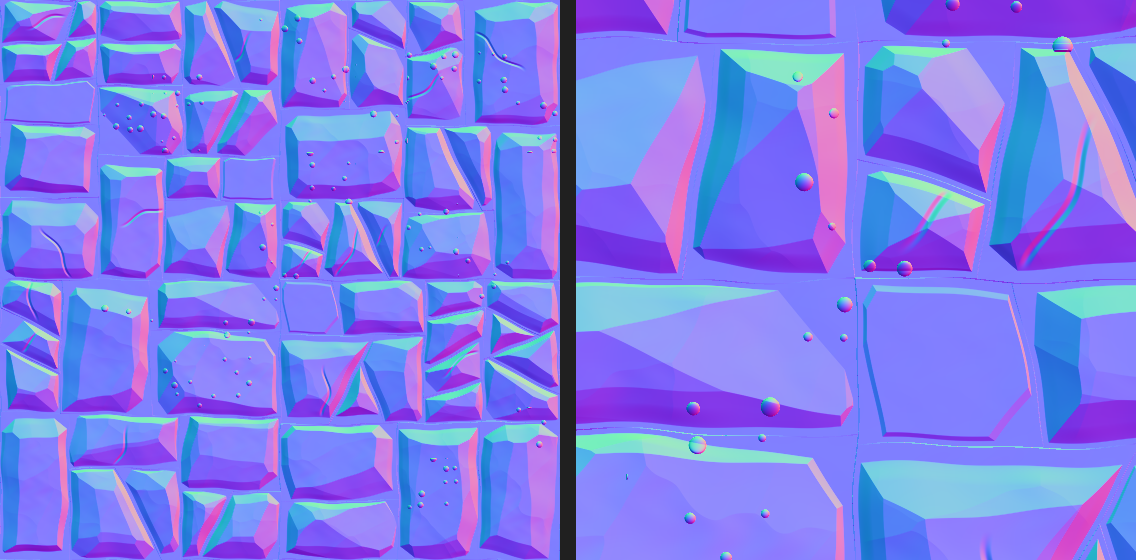
Left, the full canvas; right, a detail of the centre.
A WebGL 1 fragment shader for this texture map:

```glsl
precision highp float;
uniform vec2 u_resolution;

const float BLOCK = 0.5;            // side of one block of masonry
const float GAP = 0.0035;           // half width of the joints
const float STONE_HEIGHT = 0.021;
const float EDGE_WOBBLE = 0.0016;
const float UNDULATION = 0.0007;
const float HAMMERING = 0.0035;
const float CRACK_DEPTH = 0.0035;
const float PEBBLE_GRID = 46.0;
const vec3 EDGE_SLOPE = vec3(0.3, 0.5, 1.3); // right bias, top bias, base

float hash(float n) { return fract(sin(n * 12.989) * 43758.5); }
float hash(vec2 p) { return fract(sin(dot(p, vec2(127.1, 311.7))) * 43758.5); }
vec2 hash2(vec2 p) { return vec2(hash(p), hash(p + 17.3)); }

float layeredSines(vec2 p) {
  float sum = 0.0, amp = 1.0;
  for (int i = 0; i < 5; i++) {
    p = mat2(0.8, 0.6, -0.6, 0.8) * p * 1.7 + 3.1;
    sum += amp * sin(p.x + 1.3 * sin(p.y));
    amp *= 0.55;
  }
  return sum;
}

// Squared distance to the nearest cell point: shallow dishes with creases
float cellular(vec2 p) {
  vec2 cell = floor(p), f = p - cell;
  float nearest = 4.0;
  for (int y = -1; y <= 1; y++)
    for (int x = -1; x <= 1; x++) {
      vec2 o = vec2(float(x), float(y));
      vec2 d = o + hash2(cell + o) - f;
      nearest = min(nearest, dot(d, d));
    }
  return nearest;
}

// Steep edge followed by a gentler shoulder
float bevel(float d, vec2 facing, float seed) {
  float slope = dot(EDGE_SLOPE, vec3(facing, 1.0));
  float shoulder = 0.008 + 0.018 * hash(seed + 4.7);
  return slope * min(d, shoulder / slope + 0.35 * (d - shoulder / slope));
}

float pebbles(vec2 p) {
  vec2 g = p * PEBBLE_GRID, cell = floor(g);
  float cluster = step(hash(floor(p * 11.0) + 5.0), 0.22);
  float present = cluster * step(hash(cell + 9.0), 0.3);
  float radius = mix(0.08, 0.27, hash(cell + 2.0));
  vec2 d = g - cell - mix(vec2(0.3), vec2(0.7), hash2(cell));
  return present * sqrt(max(radius * radius - dot(d, d), 0.0)) / PEBBLE_GRID;
}

float wallHeight(vec2 uv) {
  vec2 p = uv + EDGE_WOBBLE * (sin(uv.yx * 37.0 + vec2(1.0, 4.0))
         + 0.5 * sin(uv.yx * 83.0 + uv * 29.0));
  vec2 block = floor(p / BLOCK);
  vec2 lo = block * BLOCK, hi = lo + BLOCK;
  vec2 fromMiddle = p - lo - 0.5 * BLOCK;
  float seed = hash(block + 3.0) * 50.0;
  float h = 1.0;

  // Split the block into convex stones, with slanted cuts for small ones
  for (int level = 0; level < 5; level++) {
    vec2 size = hi - lo;
    float area = size.x * size.y;
    float stopChance = area > 0.042 ? 0.0 : (area > 0.02 ? 0.5 : 0.78);
    if (hash(seed + 0.5) < stopChance) break;
    bool wide = size.x > size.y * mix(0.8, 1.25, hash(seed + 1.1));
    vec2 axis = wide ? vec2(1.0, 0.0) : vec2(0.0, 1.0);
    float skew = (hash(seed + 2.2) - 0.5) * (area < 0.042 ? 1.1 : 0.05);
    vec2 pivot = 0.5 * (lo + hi) + axis * size * 0.32 * (hash(seed + 3.3) - 0.5);
    vec2 n = normalize(axis + axis.yx * skew);
    float s = dot(p - pivot, n);
    float reach = abs(skew) * 0.5 * dot(size, axis.yx);
    if (s > 0.0) lo = mix(lo, max(lo, pivot - reach), axis);
    else hi = mix(hi, min(hi, pivot + reach), axis);
    seed = hash(seed + (s > 0.0 ? 0.31 : 0.73)) * 50.0;
    h = min(h, bevel(abs(s) - GAP, s > 0.0 ? -n : n, seed));
  }
  vec2 wall = 0.5 * BLOCK - abs(fromMiddle) - GAP;
  h = min(h, bevel(wall.x, vec2(sign(fromMiddle.x), 0.0), seed));
  h = min(h, bevel(wall.y, vec2(0.0, sign(fromMiddle.y)), seed + 1.0));

  // Tilted top and chiselled corner facets
  vec2 q = p - 0.5 * (lo + hi), extent = 0.5 * (hi - lo);
  float small = 1.0 - smoothstep(0.011, 0.03, 4.0 * extent.x * extent.y);
  vec2 tilt = (hash2(vec2(seed, 6.0)) - 0.5) * mix(0.24, 0.9, small);
  h = min(h, STONE_HEIGHT * mix(0.8, 1.2, hash(seed + 5.5)) + dot(q, tilt));
  for (int k = 0; k < 8; k++) {
    float id = seed + float(k) * 1.37;
    float angle = float(k) * 0.7854 + 0.5 * (hash(id + 6.1) - 0.5);
    vec2 dir = vec2(cos(angle), sin(angle));
    float cut = mix(0.04, 0.24, hash(id + 7.2));
    float d = dot(abs(dir), extent) * (1.0 - cut) - dot(q, dir);
    h = min(h, d * mix(0.5, 1.4, hash(id + 8.3)));
  }
  if (small > 0.3 && hash(seed + 9.4) < 0.1) h = min(h, 0.002);
  h = max(h, 0.0);

  // Surface wear, cracks and loose pebbles
  float onStone = smoothstep(0.0, 0.008, h);
  float relief = layeredSines(uv * 12.0 + seed);
  h += mix(0.4, 1.0, onStone) * UNDULATION * relief;
  h += onStone * HAMMERING * cellular(uv * 11.0 + 0.12 * relief);
  float turn = hash(seed + 10.5) * 6.283;
  vec2 across = vec2(cos(turn), sin(turn));
  float along = dot(q, across.yx * vec2(-1.0, 1.0));
  float crack = abs(dot(q, across) + 0.006 * sin(along * 70.0) + 0.002 * relief);
  float cracked = step(hash(seed + 11.6), 0.22) * smoothstep(-0.03, 0.0, along);
  h -= onStone * cracked * CRACK_DEPTH * (1.0 - smoothstep(0.0, 0.004, crack));
  return h + pebbles(uv);
}

void main() {
  vec2 uv = gl_FragCoord.xy / u_resolution;
  vec2 e = vec2(0.6 / u_resolution.y, 0.0);
  vec2 gradient = vec2(wallHeight(uv + e.xy) - wallHeight(uv - e.xy),
                       wallHeight(uv + e.yx) - wallHeight(uv - e.yx)) / (2.0 * e.x);
  vec3 normal = normalize(vec3(-gradient, 1.0));
  gl_FragColor = vec4(0.5 + 0.5 * normal, 1.0);
}
```
